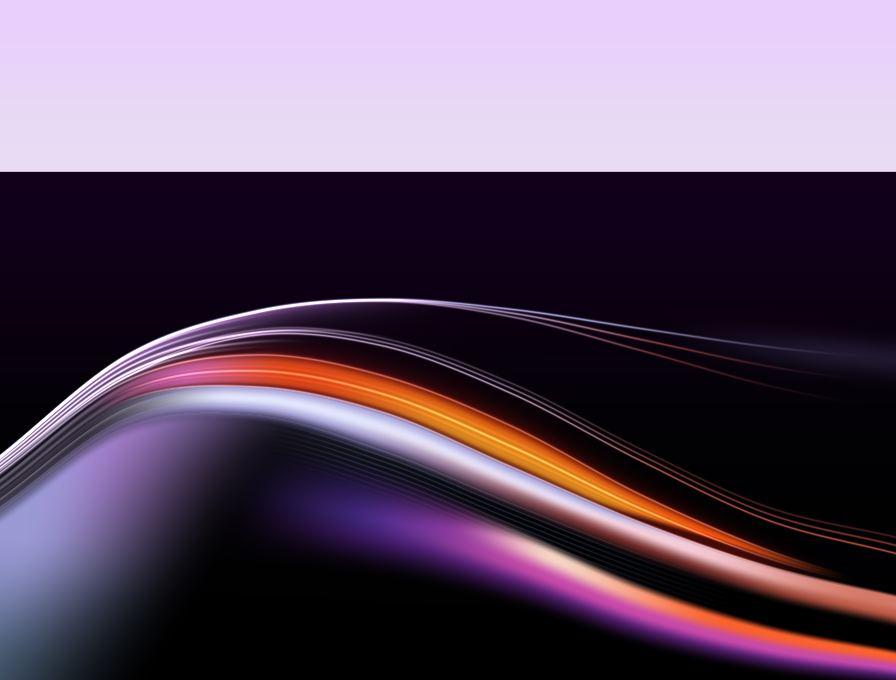
Reproduce this background procedurally as a WebGL 1 fragment shader.

```glsl
precision highp float;
// Glossy ribbons sweeping over a dark field beneath a pale lilac panel.
// Edges are splines over eight evenly spaced heights; ribbons are shaded by
// the position between two edges, and fine strands are blends of edges.
uniform vec2 u_resolution;

float hash(float n) {
  n = fract(n * .1031);
  n *= n + 33.33;
  return fract(n * (n + n));
}

float noise(float x) {
  float f = fract(x);
  return mix(hash(floor(x)), hash(floor(x) + 1.), f * f * (3. - 2. * f));
}

float rise(float a, float b, float x) { return smoothstep(a, b, x); }
float fall(float a, float b, float x) { return 1. - smoothstep(a, b, x); }

// Interpolating cubic weight of a knot at distance d
float weight(float d) {
  d = abs(d);
  if (d < 1.) return (1.5 * d - 2.5) * d * d + 1.;
  return d < 2. ? ((2.5 - .5 * d) * d - 4.) * d + 2. : 0.;
}

// Height at x of a curve through eight knots, extended straight at both ends
float curve(float x, vec4 a, vec4 b) {
  float s = x * 7.;
  float y = (2. * a.x - a.y) * weight(s + 1.) + (2. * b.w - b.z) * weight(s - 8.);
  for (int i = 0; i < 4; i++) {
    float k = s - float(i);
    y += a[i] * weight(k) + b[i] * weight(k - 4.);
  }
  return y;
}

float strand(float d, float width) {
  d /= max(width, .65 / u_resolution.y);
  return exp(-d * d);
}

float band(float t, float top, float low) {
  return rise(-top, top, t) * fall(1. - low, 1. + low, t);
}

void main() {
  vec2 uv = gl_FragCoord.xy / u_resolution;
  float x = uv.x, y = uv.y;

  // Edges, from the highest to the lowest
  float crest = curve(x, vec4(.33, .479, .543, .56), vec4(.545, .517, .49, .471));
  float ember = curve(x, vec4(.326, .476, .54, .557), vec4(.534, .485, .433, .395));
  float wire = curve(x, vec4(.316, .454, .515, .502), vec4(.436, .34, .254, .21));
  float wireLow = curve(x, vec4(.313, .447, .507, .491), vec4(.421, .323, .235, .186));
  float flameTop = curve(x, vec4(.304, .44, .478, .447), vec4(.373, .273, .191, .132));
  float silverTop = curve(x, vec4(.292, .412, .431, .393), vec4(.313, .232, .167, .124));
  float silverLow = curve(x, vec4(.244, .373, .39, .338), vec4(.261, .187, .127, .086));
  float lowerTop = curve(x, vec4(.33, .33, .313, .275), vec4(.218, .136, .077, .041));
  float lowerEnd = curve(x, vec4(.22, .22, .22, .195), vec4(.14, .072, .027, .003));

  // Dark field
  vec3 col = mix(vec3(.006, .003, .012), vec3(.07, 0, .105), rise(.3, .75, y));
  col *= rise(-.1, .4, y);

  // Brushed sheen under the crest, and haze at its far end
  float t = (crest - y) / (crest - silverLow);
  float brushed = noise(t * 16.) * .55 + noise(t * 43. + 7.) * .35;
  col += vec3(.53, .49, .6) * brushed * band(t, .03, .1) * fall(.03, .36, x);
  col += vec3(.5, .35, .58) * exp(-max(crest - y, 0.) / .016) * step(y, crest) * rise(0., .2, x) * fall(.28, .52, x);
  col += vec3(.09, .09, .14) * strand(y - crest, .025) * rise(.72, .95, x);

  // Flame ribbon: pink, then red, then amber
  t = (flameTop - y) / (flameTop - silverTop);
  vec3 flame = mix(vec3(.82, .4, .68), vec3(.9, .29, .1), rise(.19, .33, x));
  vec3 amber = mix(vec3(.92, .34, .06), vec3(.92, .56, .13), rise(0., .6, t));
  flame = mix(flame, amber, rise(.33, .52, x));
  flame = mix(flame, vec3(.95, .33, .06), rise(.66, .8, x));
  float ends = rise(.09, .22, x) * fall(.8, .96, x);
  float body = rise(-.12, .3, t) * fall(.75, 1.05, t + .5 * rise(.65, .85, x));
  col += vec3(.26, .04, .016) * exp(-max(-t, 0.) * 3.5) * ends * step(t, 1.);
  col = mix(col, flame * (.9 + .15 * noise(t * 14.)), body * ends);

  // Lilac glow inside the arch on the left
  float side = .06 + .45 * y;
  float glow = fall(side - .13, side + .11, x) * rise(-.024, .018, silverLow - y);
  vec3 lilac = mix(vec3(.3, .38, .48), vec3(.6, .6, .83), rise(0., .22, y));
  lilac = mix(lilac, vec3(.66, .51, .82), rise(.02, .15, x) * rise(.1, .3, y));
  col = mix(col, lilac, glow);
  col += vec3(.1, .1, .14) * exp(-max(silverLow - y, 0.) / .05) * step(y, silverLow) * rise(.1, .25, x) * fall(.3, .65, x);

  // Silver ribbon, turning to salmon on the right
  t = (silverTop - y) / (silverTop - silverLow);
  vec3 silver = mix(vec3(.58, .55, .8), vec3(.89, .9, .99), strand(t - .42, .32));
  vec3 rose = mix(vec3(.96, .8, .84), vec3(.46, .18, .17), rise(.3, .85, t));
  silver = mix(silver, rose, rise(.35, .7, x) * rise(.15, .7, t + .5 * rise(.6, .8, x)));
  silver = mix(silver, vec3(.8, .39, .29), rise(.75, .98, x) * .8);
  col = mix(col, silver, band(t, .09, .28) * rise(.08, .26, x));

  // Faint blue grooves below the silver
  t = (silverLow - y) / .055;
  col += vec3(.09, .12, .17) * pow(.5 + .5 * sin(t * 45.), 3.) * band(t, .1, .5) * rise(.28, .42, x) * fall(.6, .85, x);

  // Lower ribbon: violet haze sharpening into a hot upper edge
  t = (lowerTop - y) / (lowerTop - lowerEnd);
  float focus = rise(.38, .62, x);
  vec3 violet = mix(vec3(.29, .17, .56), vec3(.78, .29, .66), focus);
  violet = mix(violet, vec3(.42, .15, .66), rise(.6, 1., t) * .8);
  vec3 hot = mix(vec3(.96, .83, .77), vec3(.98, .38, .17), rise(.61, .82, x));
  violet = mix(violet, hot, fall(.2, .6, t) * rise(.5, .62, x));
  col = mix(col, violet, band(t, mix(.65, .13, focus), mix(.6, .4, focus)) * rise(.23, .45, x));

  // Long strands, pale at the crest and red to the right
  vec3 thread = mix(vec3(.82, .74, .87), vec3(.86, .38, .3), rise(.55, .78, x));
  for (int i = 0; i < 3; i++) {
    float k = float(i) / 2.;
    vec3 tint = i == 0 ? vec3(.68, .7, .86) : thread;
    col += tint * strand(y - mix(crest, ember, k), .0017) * fall(.62, .98, x) * (.85 - .3 * k);
    col += thread * strand(y - mix(wire, wireLow, k), .0016) * (.3 + .45 * k) * rise(0., .2, x);
    col += vec3(.42, .28, .24) * strand(y - mix(flameTop, silverTop, k), .0016) * ends;
  }

  // Short strands fanned across the left shoulder
  for (int i = 0; i < 10; i++) {
    float k = float(i), reach = .22 + .28 * hash(k + 21.);
    float path = mix(crest, flameTop, (k + hash(k + 3.)) / 10.);
    col += vec3(.4, .36, .42) * strand(y - path, .0018) * fall(reach - .2, reach, x);
  }

  // Pale panel across the top
  vec3 panel = mix(vec3(.91, .86, .95), vec3(.91, .81, .99), rise(.75, 1., y));
  float soft = .5 / u_resolution.y;
  col = mix(clamp(col, 0., 1.), panel, rise(.7474 - soft, .7474 + soft, y));
  gl_FragColor = vec4(col, 1);
}
```
